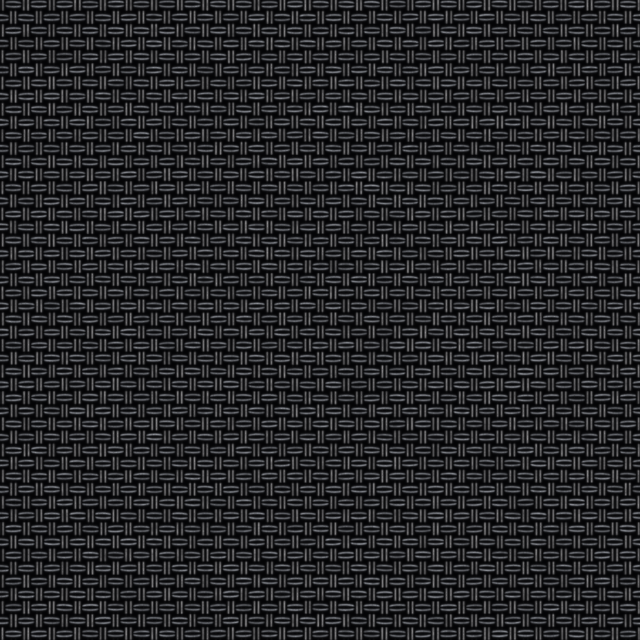
This texture is drawn by a three.js fragment shader. Its source:

```glsl
varying vec2 vUv;

#define COUNT vec2(50.0, 48.8)
#define PHASE vec2(0.45, 0.18)
#define STRAND_OFFSET 0.165
#define GLOSS_WIDTH 0.082
#define BODY_WIDTH 0.15
#define WARP_HALF 0.58
#define WEFT_HALF 0.72
#define GLOSS 0.32
#define WOBBLE 0.05
#define BASE_COLOR vec3(0.014, 0.015, 0.021)
#define WARP_TINT vec3(0.98, 0.97, 0.97)
#define WEFT_TINT vec3(0.97, 0.99, 1.03)

float hash(vec2 p) {
  vec3 q = fract(vec3(p.xyx) * 0.1031);
  q += dot(q, q.yzx + 33.33);
  return fract((q.x + q.y) * q.z);
}

float noise(vec2 p) {
  vec2 i = floor(p), f = fract(p);
  f = f * f * (3.0 - 2.0 * f);
  return mix(mix(hash(i), hash(i + vec2(1.0, 0.0)), f.x),
             mix(hash(i + vec2(0.0, 1.0)), hash(i + vec2(1.0)), f.x), f.y);
}

float bell(float x, float width) {
  x /= width;
  return exp(-x * x);
}

// Light from the two parallel strands that float over one cell
vec3 bundle(vec2 p, vec2 cell) {
  bool weft = mod(cell.x + cell.y, 2.0) > 0.5;
  float along = weft ? p.x : p.y;
  float across = weft ? p.y : p.x;
  float reach = along / (weft ? WEFT_HALF : WARP_HALF);
  float arch = max(1.0 - reach * reach, 0.0);
  float fade = smoothstep(0.0, 0.6, arch);
  float light = 0.0;

  for (int i = 0; i < 2; i++) {
    float side = float(i) * 2.0 - 1.0;
    vec2 seed = cell * 2.0 + vec2(side * 17.0 + 40.0, weft ? 91.0 : 13.0);
    float bow = weft ? 0.105 + 0.085 * arch : STRAND_OFFSET;
    float tilt = weft ? (hash(seed + 3.1) - 0.5) * 0.08 * along : 0.0;
    float d = across - side * bow - tilt - (hash(seed) - 0.5) * 0.04;
    // Uneven gloss along each strand
    float streak = 0.8 + 0.4 * noise(vec2(along * 3.0, 0.0) + seed * 7.3);
    float strength = GLOSS * mix(0.84, 1.16, hash(seed + 5.7)) * streak;
    float shine = strength * bell(d, GLOSS_WIDTH) + 0.07 * bell(d, BODY_WIDTH);
    light = max(light, shine * fade);
  }
  return light * (weft ? WEFT_TINT : WARP_TINT);
}

// Dim warp strands seen in the holes of the weave
float underlay(vec2 p) {
  float d = abs(fract(p.x) - 0.5) - STRAND_OFFSET;
  return 0.03 * bell(d, 0.1);
}

void main() {
  vec2 grid = vec2(vUv.x, 1.0 - vUv.y) * COUNT + PHASE;

  // Slight drift of the threads
  grid += WOBBLE * (vec2(noise(grid * vec2(0.5, 0.12)),
                         noise(grid.yx * vec2(0.5, 0.12) + 60.0)) - 0.5);
  vec2 home = floor(grid);

  // Neighbouring floats overlap the cell edges
  vec3 light = vec3(underlay(grid));
  for (int y = -1; y <= 1; y++) {
    for (int x = -1; x <= 1; x++) {
      vec2 cell = home + vec2(float(x), float(y));
      light = max(light, bundle(grid - cell - 0.5, cell));
    }
  }

  // Fine grain
  float grain = mix(0.9, 1.1, noise(grid * 9.0));
  gl_FragColor = vec4(BASE_COLOR + light * grain, 1.0);
}
```
